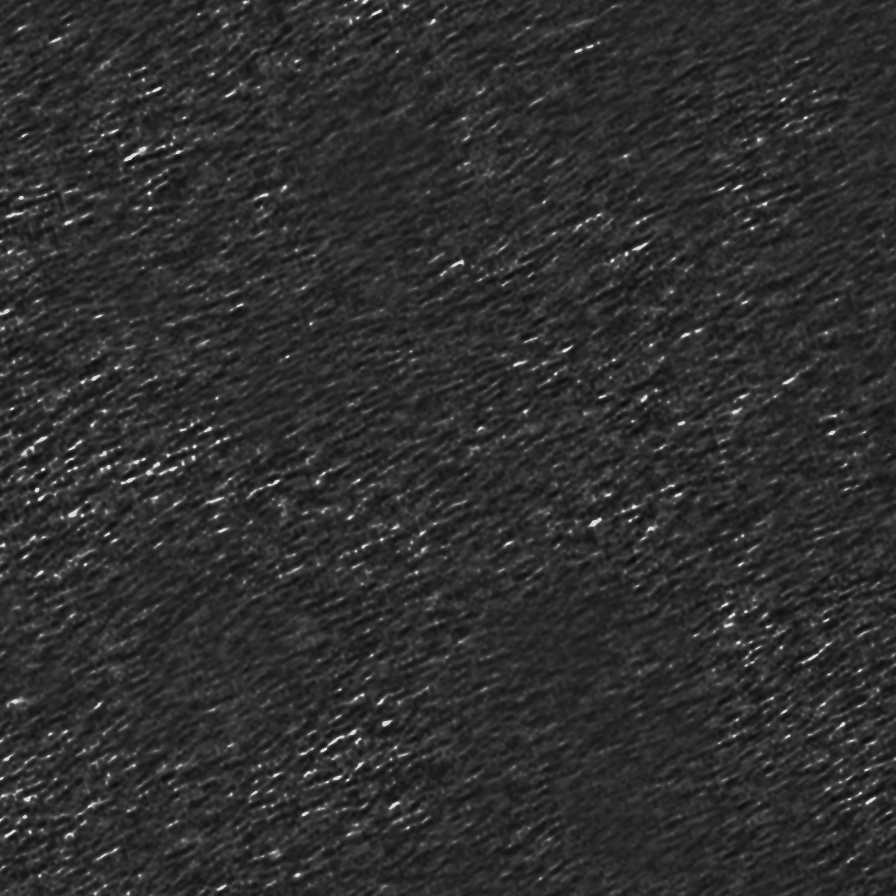
Write a WebGL 1 fragment shader that draws this texture.

```glsl
precision highp float;
// Dark embossed leather: fine slanted glints over charcoal grain.
uniform vec2 u_resolution;

#define BASE_GREY 0.176     // median brightness
#define CONTRAST 0.28       // spread of the brightness, logarithmic
#define GLINT_BOOST 0.21    // extra lift of the brightest ridges
#define SLANT 0.50          // main direction of the ridges, radians
#define SLANT_SPREAD 0.13   // angle between the ridge layers and SLANT
#define RIDGE_CELLS vec2(54.0, 185.0) // ridge density along and across
#define GRAIN_CELLS 225.0   // density of the fine grain
#define BEND 0.03           // slow bending of the ridges

float hash(vec2 p) {
  vec3 q = fract(vec3(p.xyx) * 0.1031);
  q += dot(q, q.yzx + 33.33);
  return fract((q.x + q.y) * q.z);
}

// Value noise, scaled to zero mean and about unit deviation.
float noise(vec2 p) {
  vec2 cell = floor(p);
  vec2 f = fract(p);
  f = f * f * (3.0 - 2.0 * f);
  float low = mix(hash(cell), hash(cell + vec2(1.0, 0.0)), f.x);
  float high = mix(hash(cell + vec2(0.0, 1.0)), hash(cell + 1.0), f.x);
  return (mix(low, high, f.y) - 0.5) / 0.2145;
}

vec2 rotate(vec2 p, float angle) {
  float c = cos(angle);
  float s = sin(angle);
  return vec2(c * p.x + s * p.y, c * p.y - s * p.x);
}

// Long thin ridges, each with a faint shadow on its lower side.
float ridges(vec2 p, float angle, float density) {
  vec2 q = rotate(p, angle) * RIDGE_CELLS * density + 300.0;
  return noise(q) - 0.45 * noise(q + vec2(0.0, 1.0));
}

void main() {
  vec2 uv = gl_FragCoord.xy / min(u_resolution.x, u_resolution.y);

  // Slow bending keeps the ridges from being parallel.
  vec2 bent = uv + BEND * 0.25 * vec2(noise(uv * 4.0 + 17.0), noise(uv * 4.0 + 59.0));

  // Patches where the ridges stand out more or less.
  float patches = noise(uv * 7.0 + 83.0) + 0.6 * noise(uv * 17.0 + 131.0);
  float strength = clamp(1.0 + 0.17 * patches, 0.6, 1.5);

  float relief = 0.64 * ridges(bent, SLANT - SLANT_SPREAD, 1.0);
  relief += 0.50 * ridges(bent + 3.7, SLANT + SLANT_SPREAD, 1.17);
  relief += 0.48 * noise(rotate(uv, 0.3) * GRAIN_CELLS + 200.0);

  // Broad tone, a little lighter toward the left edge.
  float tone = 0.07 * patches + 0.25 * (0.35 - uv.x) * (1.0 - 0.5 * uv.y);
  float level = relief * strength + tone;

  // Logarithmic response, with a steeper rise for the glints.
  float glint = max(level - 1.2, 0.0);
  float grey = BASE_GREY * exp(CONTRAST * level + GLINT_BOOST * glint * glint);
  grey = 0.8 * (1.0 - exp(-grey / 0.8)) + 0.5 * grey * grey;
  gl_FragColor = vec4(vec3(min(grey, 0.85)), 1.0);
}
```
